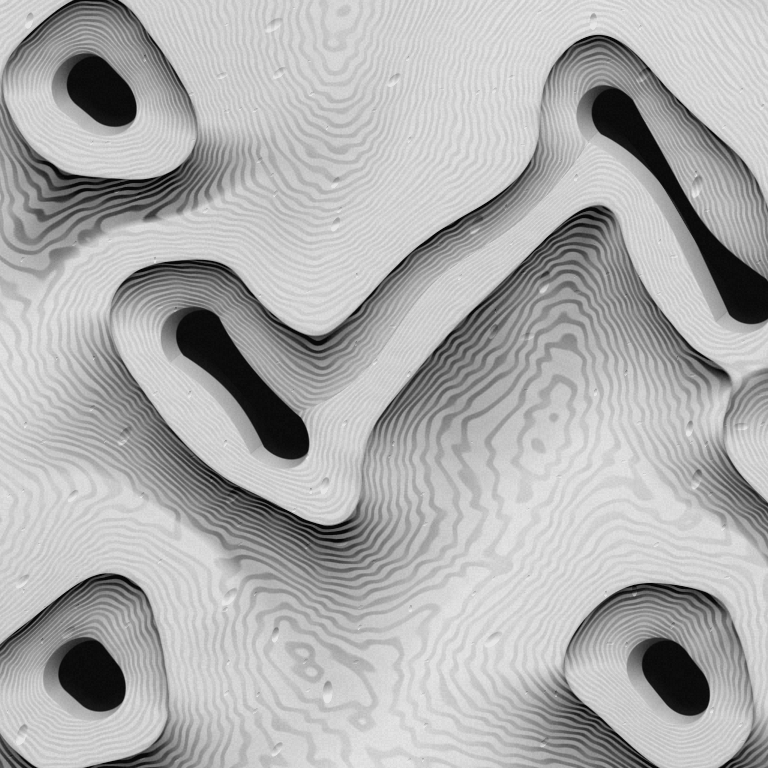
A WebGL 2 fragment shader for this texture:

```glsl
#version 300 es
precision highp float;
// Pale carved relief: rimmed dark hollows on a skewed lattice, joined by a ridge.
// Capsule distances blend into rims, whose slopes are shaded and cut by fine
// contour grooves bent by layered sines, then scattered with cellular chips.
uniform vec2 u_resolution;
out vec4 fragColor;

float hash(vec2 cell) {
    return fract(sin(dot(cell, vec2(127.1, 311.7))) * 4375.85);
}

float smoothMin(float a, float b, float k) {
    float h = max(k - abs(a - b), 0.0) / k;
    return min(a, b) - h * h * k * 0.25;
}

// Capsule whose waist is narrowed by pinch
float capsule(vec2 p, vec2 a, vec2 b, float radius, float pinch) {
    vec2 ab = b - a;
    float t = clamp(dot(p - a, ab) / dot(ab, ab), 0.0, 1.0);
    return length(p - a - ab * t) - radius + pinch * 4.0 * t * (1.0 - t);
}

// Half length of a hollow: stretched on alternating cells
float reachOf(vec2 cell) {
    return 0.015 + 0.065 * cell.y * mod(cell.x + cell.y, 2.0);
}

// End point of a hollow; side is -1 (upper left) or 1 (lower right)
vec2 hollowEnd(vec2 cell, float side) {
    vec2 centre = vec2(0.12, 0.11) + cell * vec2(0.76, 0.38);
    centre += vec2(0.19 * mod(cell.y, 2.0), -0.075 * cell.x * cell.y);
    return centre + side * reachOf(cell) * vec2(0.64, -0.77);
}

vec2 warp(vec2 p, float amount) {
    return p + amount * (sin(p.yx * vec2(13.0, 11.0) + vec2(0.6, 2.1))
                 + 0.5 * sin(p.yx * vec2(25.0, 29.0) + vec2(4.0, 1.0)));
}

// Signed distances: x to the rim edge, y to the mouth of a hollow
vec2 relief(vec2 p) {
    vec2 q = warp(p, 0.021), m = warp(p, 0.009);
    vec2 d = vec2(1.0);
    for (int i = 0; i < 2; i++)
    for (int j = 0; j < 3; j++) {
        vec2 cell = vec2(i, j);
        vec2 a = hollowEnd(cell, -1.0), b = hollowEnd(cell, 1.0);
        float reach = reachOf(cell);
        d.x = smoothMin(d.x, capsule(q, a, b, 0.115 - 0.2 * reach, 0.0), 0.07);
        d.y = min(d.y, capsule(m, a, b, 0.044, 0.2 * (reach - 0.015)));
        if (j == 1) {
            vec2 next = hollowEnd(cell + 1.0, -1.0);
            d.x = smoothMin(d.x, capsule(q, b, next, 0.058, 0.0), 0.07);
        }
    }
    return d;
}

// Broad undulation of the ground, about -1 to 1
float swell(vec2 p) {
    return 0.5 * sin(7.0 * p.x + 1.6 * sin(5.0 * p.y + 1.0))
         + 0.5 * sin(9.0 * p.y - 4.0 * p.x + 1.4 * sin(6.0 * p.x));
}

// Sparse oval dents, lit on the lower side
float chips(vec2 p, float scale, float chance) {
    vec2 cell = floor(p * scale);
    float h = hash(cell), turn = 0.8 + 1.5 * (hash(cell + 7.0) - 0.5);
    vec2 f = fract(p * scale) - 0.5 - 0.4 * (vec2(hash(cell + 3.0), hash(cell + 5.0)) - 0.5);
    vec2 axis = vec2(cos(turn), sin(turn));
    vec2 oval = vec2(dot(f, axis), 2.2 * dot(f, vec2(-axis.y, axis.x)));
    float radius = 0.12 + 0.14 * hash(cell + 9.0);
    float mask = 1.0 - smoothstep(radius * 0.75, radius, length(oval));
    return step(h, chance) * mask * dot(f, vec2(0.3, -1.0)) / radius * 1.6;
}

void main() {
    float px = 1.0 / min(u_resolution.x, u_resolution.y);
    vec2 p = gl_FragCoord.xy * px;
    const float e = 0.002;
    vec2 d = relief(p);
    vec2 dx = (relief(p + vec2(e, 0.0)) - d) / e;
    vec2 dy = (relief(p + vec2(0.0, e)) - d) / e;
    float wave = swell(p);
    float tilt = (swell(p + vec2(0.0, 0.01)) - wave) / 0.01;

    // Slopes: dark outside lower edges and inside upper edges
    float down = -dy.x / max(length(vec2(dx.x, dy.x)), 0.3);
    float edge = smoothstep(-px, px, d.x);
    float outer = max(down + 0.12, 0.0) * exp(-max(d.x, 0.0) / (0.068 + 0.02 * wave));
    float inner = max(0.2 - down, 0.0) * exp(min(d.x, 0.0) / 0.03);
    float shade = mix(inner, outer, edge);
    shade += 0.35 * max(dy.y, 0.0) * exp(-max(d.y, 0.0) / 0.018);
    shade += 0.16 * smoothstep(1.0, 7.0, tilt) * smoothstep(0.0, 0.1, d.x);
    shade = min(shade, 1.0);
    float tone = 0.835 - 0.025 * wave - 0.6 * shade;
    tone -= 0.16 * exp(-abs(d.x) / 0.0025);

    // Contour grooves, slightly ragged and deeper on the slopes
    float ragged = sin(61.0 * p.x + 3.0 * sin(47.0 * p.y)) * sin(83.0 * p.y + 2.0 * sin(53.0 * p.x));
    float level = 0.25 * (1.0 - exp(-d.x / 0.25)) + 0.05 * wave;
    float phase = level * 145.0 + 0.3 * ragged;
    float blur = fwidth(phase);
    float groove = 1.0 - smoothstep(0.1, 0.2 + blur, abs(fract(phase) - 0.5));
    float depth = (0.07 + 0.34 * shade) * (0.85 + 0.3 * ragged);
    tone += depth * (0.32 - groove) * (1.0 - smoothstep(0.4, 0.9, blur));

    // Chips, crumbs and grain
    tone += 0.2 * chips(p, 15.0, 0.16) + 0.16 * chips(p + 0.37, 46.0, 0.1);
    float grain = hash(floor(p * 512.0)) - 0.5;
    tone += 0.035 * grain;

    // Hollows: a lit wall around a black floor
    float pit = relief(p - vec2(0.012, 0.004)).y + 0.008;
    float wall = 0.46 - 0.28 * dy.y - 0.1 * dx.y + 5.0 * d.y + 0.03 * grain;
    float pitTone = 0.045 + 0.05 * smoothstep(-0.02, 0.0, pit) * max(-dy.y, 0.0) + 0.02 * grain;
    wall = mix(pitTone, wall, smoothstep(-px, px, pit));
    tone = mix(wall, tone, smoothstep(-px, px, d.y));
    fragColor = vec4(vec3(clamp(tone, 0.03, 0.9)), 1.0);
}
```
